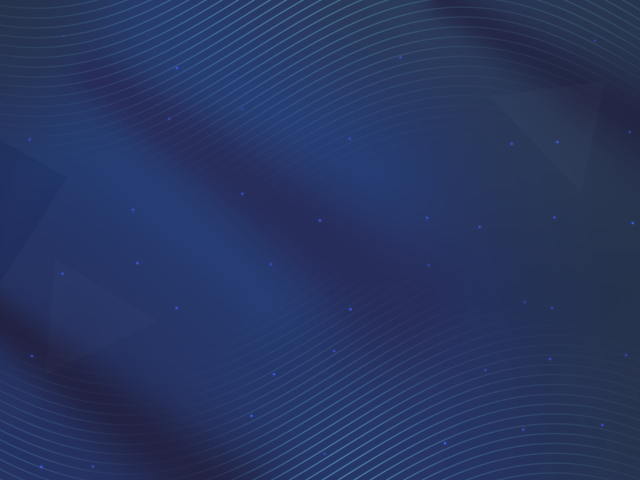
A Shadertoy shader for this background:

```glsl
// Deep blue folded backdrop with soft shadows, fine wave lines, faint facets and sparks.

const vec3 NAVY   = vec3(0.145, 0.200, 0.390);
const vec3 SLATE  = vec3(0.150, 0.200, 0.300);
const vec3 STEEL  = vec3(0.175, 0.240, 0.350);
const vec3 AZURE  = vec3(0.150, 0.250, 0.475);
const vec3 INDIGO = vec3(0.155, 0.170, 0.345);
const vec3 DUSK   = vec3(0.130, 0.130, 0.255);
const vec3 TEAL   = vec3(0.360, 0.620, 0.720);
const vec3 SPARK  = vec3(0.240, 0.350, 0.920);

vec2 hash2(vec2 cell) {
    vec3 q = fract(cell.xyx * vec3(0.1031, 0.1030, 0.0973));
    q += dot(q, q.yzx + 33.33);
    return fract((q.xx + q.yz) * q.zy);
}

float cornerSlope(vec2 cell, vec2 offset) {
    return dot(hash2(cell) * 2.0 - 1.0, offset);
}

float gradientNoise(vec2 p) {
    vec2 cell = floor(p), f = fract(p);
    vec2 u = f * f * f * (f * (f * 6.0 - 15.0) + 10.0);
    vec2 e = vec2(1.0, 0.0);
    float low  = mix(cornerSlope(cell, f), cornerSlope(cell + e, f - e), u.x);
    float high = mix(cornerSlope(cell + e.yx, f - e.yx), cornerSlope(cell + 1.0, f - 1.0), u.x);
    return mix(low, high, u.y);
}

// Soft elliptical blob
float glow(vec2 p, vec2 centre, vec2 radius) {
    vec2 d = (p - centre) / radius;
    return exp(-dot(d, d));
}

// Soft bent stroke from a to b; width.x at the start, width.y at the end
float fold(vec2 p, vec2 a, vec2 b, vec2 width, float bend) {
    vec2 axis = b - a;
    float t = clamp(dot(p - a, axis) / dot(axis, axis), 0.0, 1.0);
    vec2 normal = normalize(vec2(-axis.y, axis.x));
    vec2 spine = mix(a, b, t) + normal * bend * 4.0 * t * (1.0 - t);
    float d = length(p - spine) / mix(width.x, width.y, t);
    return exp(-d * d);
}

// Stack of thin sine curves, steepest at x = centre
float waveLines(vec2 p, float centre, float phase, float pixel) {
    const float SPACING = 0.0205, WAVELENGTH = 0.283, STEEPNESS = 0.62;
    float x = (p.x - centre) / WAVELENGTH;
    float level = p.y - STEEPNESS * WAVELENGTH * sin(x) + phase;
    float slope = STEEPNESS * cos(x);
    float d = abs(fract(level / SPACING) - 0.5) * SPACING / sqrt(1.0 + slope * slope);
    return 1.0 - smoothstep(0.0, 0.0008 + pixel, d);
}

float edgeSide(vec2 p, vec2 a, vec2 b) {
    vec2 e = normalize(b - a);
    return e.x * (p.y - a.y) - e.y * (p.x - a.x);
}

// Counter-clockwise triangle, fading inward from its edges
float facet(vec2 p, vec2 a, vec2 b, vec2 c, float pixel) {
    float inside = min(edgeSide(p, a, b), min(edgeSide(p, b, c), edgeSide(p, c, a)));
    return smoothstep(-pixel, pixel, inside) * exp(-8.0 * max(inside, 0.0));
}

// One jittered spark per grid cell, with some cells empty
float sparks(vec2 p, float pixel) {
    const float CELL = 0.16;
    vec2 cell = floor(p / CELL);
    vec2 seed = hash2(cell + 17.0);
    vec2 pos = (cell + 0.15 + 0.7 * hash2(cell + 5.0)) * CELL;
    float d = length(p - pos);
    float core = 1.0 - smoothstep(0.001, 0.0018 + pixel, d);
    return step(0.25, seed.x) * mix(0.35, 0.9, seed.y) * (core + 0.2 * exp(-d * d / 2e-5));
}

void mainImage(out vec4 fragColor, in vec2 fragCoord) {
    vec2 p = fragCoord / iResolution.y;
    p.x += 0.5 * (4.0 / 3.0 - iResolution.x / iResolution.y);
    float pixel = 1.0 / iResolution.y;

    // Base gradient and blue light
    vec3 color = mix(NAVY, SLATE, smoothstep(0.85, 1.38, p.x + 0.15 * (p.y - 0.4)));
    color = mix(color, STEEL, 0.75 * glow(p, vec2(0.82, 1.02), vec2(0.34, 0.26)));
    color = mix(color, STEEL, 0.45 * glow(p, vec2(1.13, 0.78), vec2(0.26, 0.24)));
    color = mix(color, AZURE, 0.85 * fold(p, vec2(0.30, 0.96), vec2(0.74, 0.63), vec2(0.14, 0.16), 0.0));
    color = mix(color, AZURE, 0.85 * fold(p, vec2(0.16, 0.71), vec2(0.58, 0.40), vec2(0.15, 0.13), 0.02));
    color = mix(color, AZURE, 0.30 * glow(p, vec2(0.62, 0.12), vec2(0.28, 0.20)));
    color = mix(color, SLATE, 0.90 * glow(p, vec2(0.0, 1.0), vec2(0.24, 0.25)));

    // Dark folds
    color = mix(color, INDIGO, 0.90 * fold(p, vec2(0.20, 0.84), vec2(0.84, 0.36), vec2(0.050, 0.125), 0.01));
    color = mix(color, DUSK, 0.92 * fold(p, vec2(-0.04, 0.37), vec2(0.46, -0.03), vec2(0.045, 0.105), -0.005));
    color = mix(color, DUSK, 0.75 * fold(p, vec2(0.93, 1.0), vec2(1.37, 0.72), vec2(0.040, 0.085), 0.0));

    // Faint facets and uneven haze
    color -= 0.020 * facet(p, vec2(-0.02, 0.38), vec2(0.14, 0.63), vec2(-0.02, 0.72), pixel);
    color += 0.012 * facet(p, vec2(0.095, 0.22), vec2(0.33, 0.33), vec2(0.115, 0.46), pixel);
    color += 0.014 * facet(p, vec2(1.02, 0.80), vec2(1.21, 0.60), vec2(1.26, 0.83), pixel);
    color += 0.010 * gradientNoise(p * 4.0);

    // Wave lines
    float upper = 0.60 * glow(p, vec2(0.57, 1.02), vec2(0.31, 0.22))
                + 0.22 * glow(p, vec2(1.25, 1.0), vec2(0.22, 0.13))
                + 0.10 * glow(p, vec2(0.12, 0.90), vec2(0.22, 0.16));
    float lower = 0.62 * glow(p, vec2(0.72, 0.0), vec2(0.20, 0.23))
                + 0.20 * glow(p, vec2(1.05, 0.07), vec2(0.26, 0.18))
                + 0.24 * glow(p, vec2(0.02, 0.06), vec2(0.20, 0.14));
    color = mix(color, TEAL, upper * waveLines(p, 0.52, 0.0, pixel));
    color = mix(color, TEAL, lower * waveLines(p, 0.71, 0.007, pixel));

    // Sparks
    color = mix(color, SPARK, min(sparks(p, pixel), 1.0) * smoothstep(0.96, 0.90, p.y));

    fragColor = vec4(color, 1.0);
}
```
